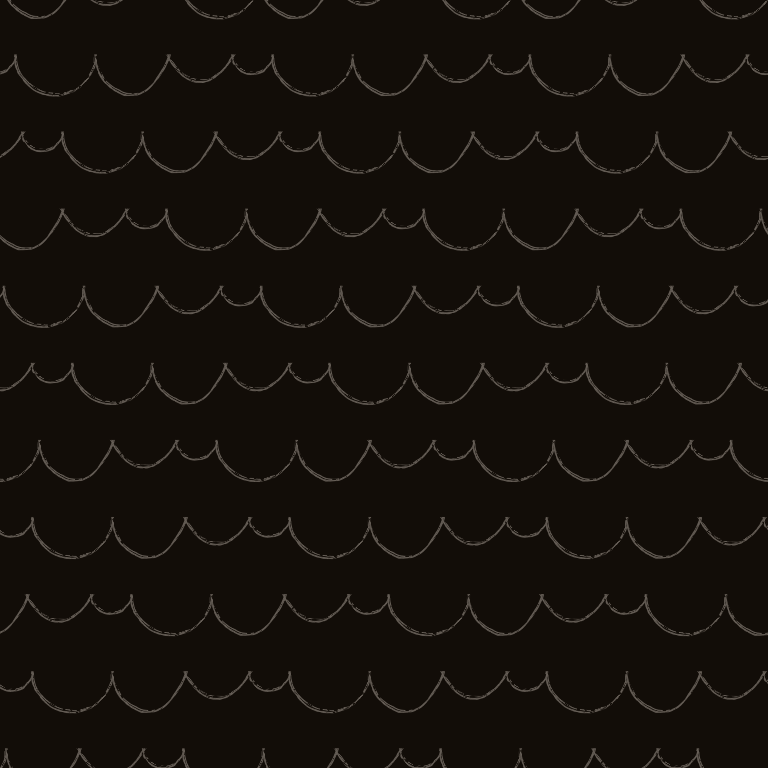
Give the GLSL for this pattern, as a WebGL 1 fragment shader.

```glsl
precision highp float;

// Rows of hand-drawn scalloped waves in dry chalk on a near-black ground.
// Each wave tile is four hanging arcs, every arc drawn as two loose strokes;
// rows share one tile, shifted sideways by a different amount per row.

uniform vec2 u_resolution;

const float UNITS = 768.0;           // design units across the canvas
const float TILE_WIDTH = 257.2;
const float ROW_PITCH = 77.1;
const float FIRST_ROW = 57.0;        // depth of the first full row of peaks
const float ROW_MARGIN = 12.0;       // room kept above the peaks of a row
const float OVERSHOOT = 2.6;         // how far strokes run past a peak
const float MAIN_HALF_WIDTH = 0.85;
const float LOOSE_HALF_WIDTH = 0.6;
const vec2 LOOSE_OFFSET = vec2(1.2, -1.8); // shift and depth change
const vec3 GROUND = vec3(0.07, 0.05, 0.03);
const vec3 CHALK = vec3(0.41, 0.38, 0.35);

// Sideways row shifts, top to bottom, as fractions of the tile width
const vec4 SHIFTS_TOP = vec4(0.008, 0.370, 0.553, 0.957);
const vec4 SHIFTS_MID = vec4(0.325, 0.591, 0.152, 0.436);
const vec4 SHIFTS_LOW = vec4(0.821, 0.436, 0.023, 0.500);

float hash(vec2 p) {
  p = fract(p * vec2(0.1031, 0.1137));
  p += dot(p, p.yx + 33.33);
  return fract((p.x + p.y) * p.x * 17.0);
}

float noise(vec2 p) {
  vec2 i = floor(p);
  vec2 f = fract(p);
  f = f * f * (3.0 - 2.0 * f);
  return mix(mix(hash(i), hash(i + vec2(1.0, 0.0)), f.x),
             mix(hash(i + vec2(0.0, 1.0)), hash(i + vec2(1.0, 1.0)), f.x), f.y);
}

float rowShift(float row) {
  vec4 slot = vec4(0.0, 1.0, 2.0, 3.0);
  return dot(SHIFTS_TOP, vec4(equal(slot, vec4(row))))
       + dot(SHIFTS_MID, vec4(equal(slot + 4.0, vec4(row))))
       + dot(SHIFTS_LOW, vec4(equal(slot + 8.0, vec4(row))));
}

// Ink of one arc hanging between two peaks. bend gives the left and right
// roundness (1 parabola, 2 ellipse), dry the left and right chalk dropout.
float arcInk(vec2 p, vec2 peaks, float depth, vec2 bend, vec2 dry, float aa) {
  float halfSpan = 0.5 * (peaks.y - peaks.x);
  float center = 0.5 * (peaks.x + peaks.y);
  float ink = 0.0;
  for (int k = 0; k < 2; k++) {
    float loose = float(k);
    float seed = peaks.x + 41.0 * loose;
    float x = p.x - center - loose * LOOSE_OFFSET.x;
    x = mod(x + 0.5 * TILE_WIDTH, TILE_WIDTH) - 0.5 * TILE_WIDTH;
    float drop = depth + loose * LOOSE_OFFSET.y;
    float s = x / halfSpan;
    float h = p.y / drop;
    float side = smoothstep(-0.6, 0.6, s);
    float power = mix(bend.x, bend.y, side);

    // Implicit curve divided by its gradient gives the distance
    float a = max(abs(h), 0.0001);
    float value = s * s + sign(h) * pow(a, power) - 1.0;
    vec2 slope = vec2(2.0 * s / halfSpan, power * pow(a, power - 1.0) / drop);
    float d = value / max(length(slope), 0.0001);

    // Hand wobble and uneven pressure along the stroke
    float along = atan(h, -s) * halfSpan + 100.0;
    d += 0.9 * (noise(vec2(along * 0.12, seed)) - 0.5);
    float width = mix(MAIN_HALF_WIDTH, LOOSE_HALF_WIDTH, loose);
    width *= 0.75 + 0.5 * noise(vec2(along * 0.3, seed + 9.0));
    float line = 1.0 - smoothstep(width - aa, width + aa, abs(d));
    line *= smoothstep(-OVERSHOOT - aa, -OVERSHOOT + aa, p.y);

    // Dashes and specks where the chalk runs dry
    float dropout = mix(dry.x, dry.y, side) + 0.2 * loose;
    float grain = noise(vec2(along * 0.28, d * 0.9 + seed + 20.0));
    line *= smoothstep(dropout - 0.13, dropout + 0.13, grain);
    line *= 0.8 + 0.2 * noise(vec2(along * 0.8, d * 1.5 + seed + 60.0));
    ink = max(ink, line);
  }
  return ink;
}

void main() {
  vec2 p = gl_FragCoord.xy / u_resolution * UNITS;
  float aa = 0.6 * UNITS / min(u_resolution.x, u_resolution.y);

  // Row-local position, y pointing down from the peaks
  float down = UNITS - p.y - FIRST_ROW + ROW_MARGIN;
  float row = floor(down / ROW_PITCH);
  p.y = down - row * ROW_PITCH - ROW_MARGIN;
  p.x -= rowShift(row + 1.0) * TILE_WIDTH;

  // The four arcs of a tile: deep, shallow, small, wide
  float ink = arcInk(p, vec2(0.0, 73.0), 38.5, vec2(1.75, 1.15), vec2(0.12, 0.08), aa);
  ink = max(ink, arcInk(p, vec2(73.0, 137.0), 25.0, vec2(1.12, 1.0), vec2(0.18, 0.1), aa));
  ink = max(ink, arcInk(p, vec2(137.0, 177.0), 17.0, vec2(1.7, 1.7), vec2(0.3, 0.12), aa));
  ink = max(ink, arcInk(p, vec2(177.0, 257.0), 38.5, vec2(1.9, 1.9), vec2(0.06, 0.38), aa));

  gl_FragColor = vec4(mix(GROUND, CHALK, ink), 1.0);
}
```
